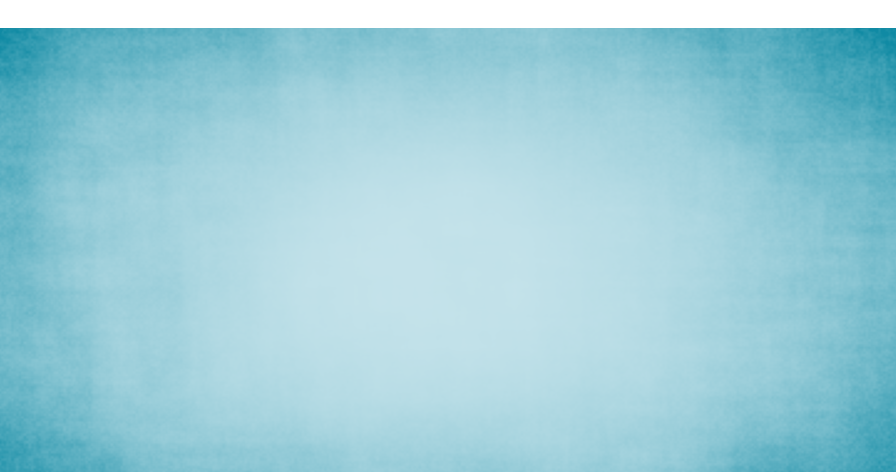
Give the GLSL for this background, as a Shadertoy shader.

```glsl
// Pale aqua weathered paper with teal vignette edges below a white top band.
#define PAPER_TOP 0.9406
#define GLOW_CENTER vec2(0.5, 0.44)
#define PALE_AQUA vec3(0.770, 0.888, 0.918)
#define DEEP_TEAL vec3(0.115, 0.568, 0.662)
#define FALLOFF 2.3
#define BLOTCH_AMOUNT 0.38
#define STREAK_AMOUNT 0.12
#define GRAIN_AMOUNT 0.20

float hash(vec2 p) {
    return fract(sin(dot(p, vec2(127.1, 311.7))) * 43758.545);
}

float noise(vec2 p) {
    vec2 cell = floor(p);
    vec2 f = fract(p);
    f = f * f * (3.0 - 2.0 * f);
    float low = mix(hash(cell), hash(cell + vec2(1.0, 0.0)), f.x);
    float high = mix(hash(cell + vec2(0.0, 1.0)), hash(cell + 1.0), f.x);
    return mix(low, high, f.y);
}

// Layered noise centred on zero
float fbm(vec2 p) {
    float sum = 0.0;
    float weight = 0.5;
    for (int i = 0; i < 5; i++) {
        sum += weight * (noise(p) - 0.5);
        p = mat2(1.6, 1.2, -1.2, 1.6) * p + 7.3;
        weight *= 0.55;
    }
    return sum;
}

// Darkness of the smooth vignette: 0 in the glow, about 1 in the corners
float vignette(vec2 uv) {
    vec2 offset = uv - GLOW_CENTER;
    vec2 reach = mix(GLOW_CENTER, 1.0 - GLOW_CENTER, step(0.0, offset));
    vec2 d = abs(offset) / reach;
    vec2 edge = pow(d, vec2(FALLOFF));
    float vertical = mix(0.26, 0.37, step(0.0, offset.y));
    return 0.54 * edge.x + vertical * edge.y + 0.16 * edge.x * edge.y;
}

void mainImage(out vec4 fragColor, in vec2 fragCoord) {
    vec2 uv = fragCoord / iResolution.xy;
    vec2 p = fragCoord / iResolution.y;
    float shade = vignette(vec2(uv.x, uv.y / PAPER_TOP));

    // Cloudy stains, brushed fibres and fine grain, strongest near the rim
    float stains = BLOTCH_AMOUNT * fbm(p * 5.0 + 3.0);
    float streaks = fbm(p * vec2(32.0, 5.0)) + fbm(p * vec2(6.0, 45.0) + 19.0);
    float grain = noise(p * 190.0) + noise(p * 110.0 + 31.0) - 1.0;
    float wear = stains + STREAK_AMOUNT * streaks;
    shade += wear * (0.12 + 0.88 * smoothstep(0.0, 0.55, shade));
    shade += GRAIN_AMOUNT * grain * shade * 0.6;
    vec3 color = mix(PALE_AQUA, DEEP_TEAL, clamp(shade, 0.0, 1.08));

    // White band with an antialiased lower edge
    float halfPixel = 0.5 / iResolution.y;
    float band = smoothstep(PAPER_TOP - halfPixel, PAPER_TOP + halfPixel, uv.y);
    fragColor = vec4(mix(color, vec3(1.0), band), 1.0);
}
```
